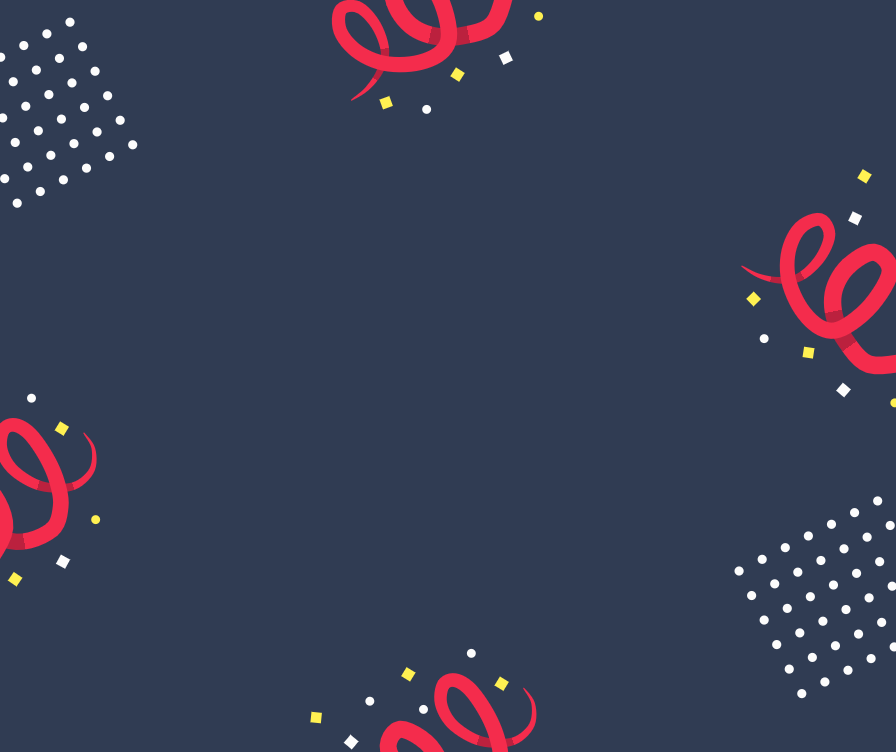
This background is drawn by a Shadertoy shader. Its source:

```glsl
// Party background: curled red streamers, confetti and dotted patches on navy.
#define CANVAS vec2(768.0, 644.0)
#define NAVY vec3(0.188, 0.236, 0.327)
#define RED vec3(0.955, 0.172, 0.300)
#define DARK_RED vec3(0.735, 0.130, 0.245)
#define YELLOW vec3(1.0, 0.945, 0.32)
#define WHITE vec3(0.99)
#define RIBBON_RADIUS 7.2
#define SQUARE_HALF 4.5
#define DISC_RADIUS 3.8
#define DOT_RADIUS 3.9
#define CURVE_STEPS 6

const int KNOTS = 22;

// Ribbon centre lines, from the thin tail inwards
const vec2 WIDE_CURL[KNOTS] = vec2[KNOTS](
    vec2(636, 228), vec2(650, 236), vec2(668, 240), vec2(686, 237), vec2(703, 221), vec2(711, 201),
    vec2(703, 188), vec2(686, 195), vec2(676, 215), vec2(676, 240), vec2(687, 265), vec2(704, 281),
    vec2(722, 281), vec2(747, 261), vec2(763, 232), vec2(749, 216), vec2(727, 228), vec2(715, 248),
    vec2(715, 270), vec2(725, 292), vec2(745, 312), vec2(778, 310));
const vec2 TALL_CURL[KNOTS] = vec2[KNOTS](
    vec2(72, 371), vec2(80, 384), vec2(79, 402), vec2(66, 415), vec2(48, 418), vec2(29, 414),
    vec2(10, 401), vec2(1, 384), vec2(3, 368), vec2(13, 364), vec2(26, 372), vec2(40, 392),
    vec2(49, 413), vec2(52, 434), vec2(44, 454), vec2(14, 464), vec2(-22, 450), vec2(-44, 424),
    vec2(-34, 406), vec2(-8, 421), vec2(4, 452), vec2(-12, 484));

// Confetti: x, y, angle, kind (0 white square, 1 yellow square, 2 white disc, 3 yellow disc)
const vec4 WIDE_BITS[7] = vec4[7](
    vec4(646, 256, 0.8, 1), vec4(693, 302, 0.15, 1), vec4(723, 334, 0.7, 0), vec4(655, 290, 0, 2),
    vec4(767, 345, 0, 3), vec4(741, 151, 0.55, 1), vec4(733, 187, 0.45, 0));
const vec4 TALL_BITS[10] = vec4[10](
    vec4(27, 341, 0, 2), vec4(53, 367, 0.55, 1), vec4(82, 445, 0, 3), vec4(54, 481, 0.5, 0),
    vec4(13, 496, 0.6, 1), vec4(-27, 359, 0.55, 1), vec4(-14, 389, 0, 2), vec4(-60, 382, 0, 2),
    vec4(-106, 396, 0.1, 1), vec4(-76, 417, 0.7, 0));

float pixelSize() { return CANVAS.x / iResolution.x; }
float coverage(float d) { return clamp(0.5 - d / pixelSize(), 0.0, 1.0); }
mat2 rotation(float a) { return mat2(cos(a), sin(a), -sin(a), cos(a)); }

vec2 spline(vec2 a, vec2 b, vec2 c, vec2 d, float t) {
    return b + 0.5 * t * (c - a + t * (2.0 * a - 5.0 * b + 4.0 * c - d + t * (3.0 * (b - c) + d - a)));
}

// Tapered ribbon; "over" gives the raised spans, "shade" the two shadowed spans
void streamer(inout vec3 col, vec2 p, vec2 knots[KNOTS], vec3 over, vec4 shade, float taper) {
    float under = 1e3, raised = 1e3, underT = 0.0;
    for (int i = 0; i < KNOTS - 1; i++) {
        vec2 a = knots[max(i - 1, 0)], b = knots[i], c = knots[i + 1], d = knots[min(i + 2, KNOTS - 1)];
        vec2 start = b;
        for (int j = 1; j <= CURVE_STEPS; j++) {
            vec2 end = spline(a, b, c, d, float(j) / float(CURVE_STEPS));
            vec2 along = end - start;
            float h = clamp(dot(p - start, along) / dot(along, along), 0.0, 1.0);
            float t = float(i) + (float(j) - 1.0 + h) / float(CURVE_STEPS);
            float radius = 0.5 + RIBBON_RADIUS * (1.0 - exp(-t / taper));
            float dist = length(p - start - along * h) - radius;
            if ((t > over.x && t < over.y) || t > over.z) raised = min(raised, dist);
            else if (dist < under) { under = dist; underT = t; }
            start = end;
        }
    }
    bool shadowed = (underT > shade.x && underT < shade.y) || (underT > shade.z && underT < shade.w);
    col = mix(col, shadowed ? DARK_RED : RED, coverage(under));
    col = mix(col, RED, coverage(raised));
}

void confetti(inout vec3 col, vec2 p, vec4 bit) {
    vec2 q = abs(rotation(-bit.z) * (p - bit.xy));
    float d = bit.w > 1.5 ? length(q) - DISC_RADIUS : max(q.x, q.y) - SQUARE_HALF;
    col = mix(col, mod(bit.w, 2.0) > 0.5 ? YELLOW : WHITE, coverage(d));
}

void wideBurst(inout vec3 col, vec2 p) {
    if (distance(p, vec2(705, 250)) > 150.0) return;
    streamer(col, p, WIDE_CURL, vec3(5, 16, 99), vec4(1.6, 3.1, 17.85, 19.2), 5.2);
    for (int i = 0; i < 7; i++) confetti(col, p, WIDE_BITS[i]);
}

void tallBurst(inout vec3 col, vec2 p) {
    if (distance(p, vec2(-10, 420)) > 150.0) return;
    streamer(col, p, TALL_CURL, vec3(8, 14, 17), vec4(3.2, 4.8, 14.8, 15.3), 6.5);
    for (int i = 0; i < 10; i++) confetti(col, p, TALL_BITS[i]);
}

// Slanted 7 by 6 patch of dots
void dotPatch(inout vec3 col, vec2 p) {
    mat2 lattice = mat2(19.8, -10.0, 10.75, 21.0);
    vec2 cell = clamp(floor(inverse(lattice) * p + 0.5), vec2(0), vec2(6, 5));
    col = mix(col, WHITE, coverage(length(p - lattice * cell) - DOT_RADIUS));
}

void mainImage(out vec4 fragColor, in vec2 fragCoord) {
    vec2 uv = fragCoord / iResolution.xy;
    vec2 p = vec2(uv.x, 1.0 - uv.y) * CANVAS; // y runs downwards in the layout
    vec3 col = NAVY;

    dotPatch(col, p - vec2(-58.8, 79));
    dotPatch(col, p - vec2(633.5, 489));

    wideBurst(col, p);                                                             // right
    wideBurst(col, vec2(646, 256) + rotation(1.15) * (p - vec2(331, 88)));          // top
    tallBurst(col, p);                                                             // left
    tallBurst(col, p - vec2(377, 218.5));                                          // bottom

    fragColor = vec4(col, 1.0);
}
```
